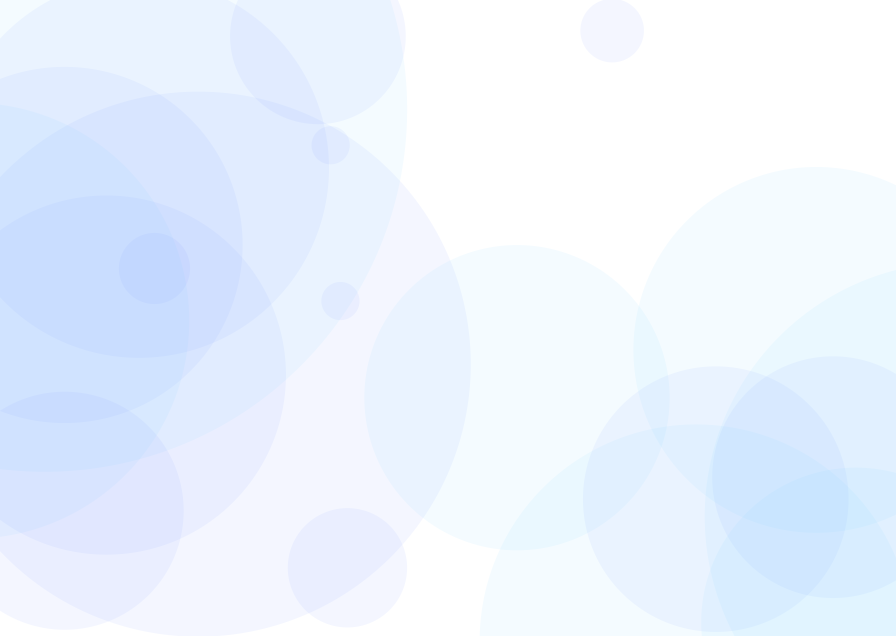
Write a WebGL 1 fragment shader that draws this background.

```glsl
precision highp float;

uniform vec2 u_resolution;

const float GOLDEN_ANGLE = 2.39996;
const float INK_ALPHA = 0.08;
const vec3 LAVENDER = vec3(0.46, 0.57, 1.0);
const vec3 CYAN = vec3(0.46, 0.81, 1.0);

// Three random values in 0..1
vec3 hash3(vec2 seed) {
    vec3 q = fract(seed.xyx * vec3(0.1031, 0.1030, 0.0973));
    q += dot(q, q.yxz + 33.33);
    return fract((q.xxy + q.yzz) * q.zyx);
}

// Disc coverage with an edge one pixel wide
float disc(vec2 p, vec2 center, float radius, float pixel) {
    return clamp((radius - length(p - center)) / pixel + 0.5, 0.0, 1.0);
}

// Golden-angle cluster of translucent discs, growing outwards
vec3 addCluster(vec3 color, vec2 p, float pixel, vec2 center, vec2 spread,
                vec2 radiusRange, float growth, float turn, float count,
                float cyanShare, float seed) {
    for (int i = 0; i < 6; i++) {
        float index = float(i);
        if (index >= count) break;
        vec3 rnd = hash3(vec2(index + 1.0, seed));
        float angle = turn + GOLDEN_ANGLE * index;
        float reach = sqrt((index + 0.5) / count);
        vec2 offset = spread * reach * vec2(cos(angle), sin(angle));
        offset += (rnd.xy - 0.5) * 0.04;
        float size = pow(index / (count - 1.0), growth);
        float radius = mix(radiusRange.x, radiusRange.y, size);
        vec3 ink = mix(LAVENDER, CYAN, step(rnd.z, cyanShare));
        float cover = disc(p, center + offset, radius, pixel);
        color = mix(color, ink, INK_ALPHA * cover);
    }
    return color;
}

void main() {
    float pixel = 1.0 / u_resolution.y;
    vec2 p = gl_FragCoord.xy * pixel;
    vec3 color = vec3(1.0);

    // Large discs on the left
    color = addCluster(color, p, pixel, vec2(0.14, 0.56), vec2(0.24, 0.30),
                       vec2(0.28, 0.57), 3.0, 2.47, 6.0, 0.5, 3.0);
    // Medium discs at the lower right
    color = addCluster(color, p, pixel, vec2(1.25, 0.20), vec2(0.25, 0.35),
                       vec2(0.19, 0.40), 1.5, 0.57, 6.0, 0.55, 17.0);
    // Loose discs of mixed size around the middle
    color = addCluster(color, p, pixel, vec2(0.42, 0.48), vec2(0.42, 0.62),
                       vec2(0.03, 0.24), 1.3, 0.37, 6.0, 0.2, 29.0);
    // Small dots near the top
    color = addCluster(color, p, pixel, vec2(0.60, 0.88), vec2(0.45, 0.25),
                       vec2(0.03, 0.05), 1.0, -2.0, 2.0, 0.2, 41.0);

    gl_FragColor = vec4(color, 1.0);
}
```
